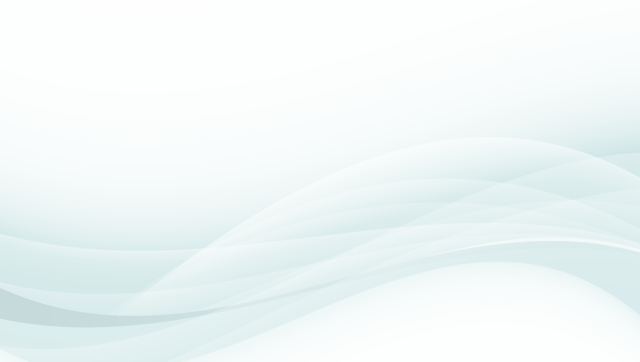
A WebGL 2 fragment shader for this background:

```glsl
#version 300 es
precision highp float;

uniform vec2 u_resolution;
out vec4 outColor;

#define WHITE vec3(0.995, 0.998, 0.998)
#define MIST vec3(0.80, 0.895, 0.895)
#define BAND vec3(0.865, 0.93, 0.932)
#define SHADOW vec3(0.75, 0.83, 0.835)
#define HAZE_HEIGHT 0.13
#define FILM_FALLOFF 0.085
#define FILM_SHADE 0.10
#define FILM_COUNT 6

// Cubic through four heights spaced evenly from the left to the right edge.
float curve(float x, vec4 h) {
  float t = 3.0 * x;
  vec4 s = t - vec4(0.0, 1.0, 2.0, 3.0);
  vec4 weight = vec4(-s.y * s.z * s.w / 6.0, s.x * s.z * s.w / 2.0,
                     -s.x * s.y * s.w / 2.0, s.x * s.y * s.z / 6.0);
  return dot(weight, h);
}

// Depth below a curve; positive underneath it.
float depthBelow(vec2 p, vec4 h) {
  return curve(p.x, h) - p.y;
}

// Smooth coverage of the area underneath a curve.
float cover(float depth) {
  float soft = 0.8 / u_resolution.y;
  return smoothstep(-soft, soft, depth);
}

// Translucent sheet: bright along its upper edge, misty further down.
vec3 film(vec3 color, vec2 p, vec4 h, float light) {
  float depth = depthBelow(p, h);
  float glow = exp(-max(depth, 0.0) / FILM_FALLOFF);
  float inside = cover(depth);
  color = mix(color, MIST, inside * FILM_SHADE * (1.0 - glow));
  return mix(color, WHITE, inside * light * glow);
}

void main() {
  vec2 p = gl_FragCoord.xy / u_resolution;

  // Haze gathering above a tilted horizon
  float above = -depthBelow(p, vec4(0.343, 0.286, 0.435, 0.585));
  vec3 color = mix(WHITE, MIST, 0.92 * exp(-max(above, 0.0) / HAZE_HEIGHT));

  // Overlapping upper films; w of each light value fades on the left
  vec4 films[FILM_COUNT] = vec4[FILM_COUNT](
    vec4(-0.152, 0.332, 0.604, 0.509),
    vec4(-0.129, 0.323, 0.505, 0.366),
    vec4(-0.106, 0.297, 0.440, 0.327),
    vec4(0.355, 0.316, 0.378, 0.327),
    vec4(0.221, 0.217, 0.332, 0.309),
    vec4(-0.014, 0.159, 0.382, 0.429));
  float lights[FILM_COUNT] = float[FILM_COUNT](0.52, 0.32, 0.24, 0.42, 0.28, 0.22);
  for (int i = 0; i < FILM_COUNT; i++) {
    float fade = i < 3 ? smoothstep(0.08, 0.38, p.x) : 1.0;
    color = film(color, p, films[i], lights[i] * fade);
  }

  // Main ribbon with a bright lip on the right
  vec4 ribbon = vec4(0.205, 0.147, 0.290, 0.302);
  float depth = depthBelow(p, ribbon);
  float lip = cover(depth + 0.010 * smoothstep(0.6, 0.85, p.x)) * (1.0 - cover(depth));
  color = mix(color, WHITE, 0.75 * lip * smoothstep(0.5, 0.8, p.x));
  color = mix(color, BAND, 0.88 * cover(depth));

  // Dark sliver under the ribbon, widest at the left
  float sliver = cover(depth) * (1.0 - cover(depthBelow(p, vec4(0.120, 0.134, 0.272, 0.295))));
  color = mix(color, SHADOW, sliver * mix(0.75, 0.12, smoothstep(0.0, 0.75, p.x)));

  // Two long sheets rising to the right edge
  color = film(color, p, vec4(0.044, 0.138, 0.408, 0.578), 0.28);
  color = film(color, p, vec4(-0.198, 0.060, 0.323, 0.479), 0.24);

  // White hollow at the bottom
  float hollow = depthBelow(p, vec4(0.037, 0.028, 0.251, 0.129));
  float brightness = 1.0 - 0.55 * exp(-max(hollow, 0.0) / 0.06);
  color = mix(color, WHITE, cover(hollow) * brightness);

  outColor = vec4(color, 1.0);
}
```
